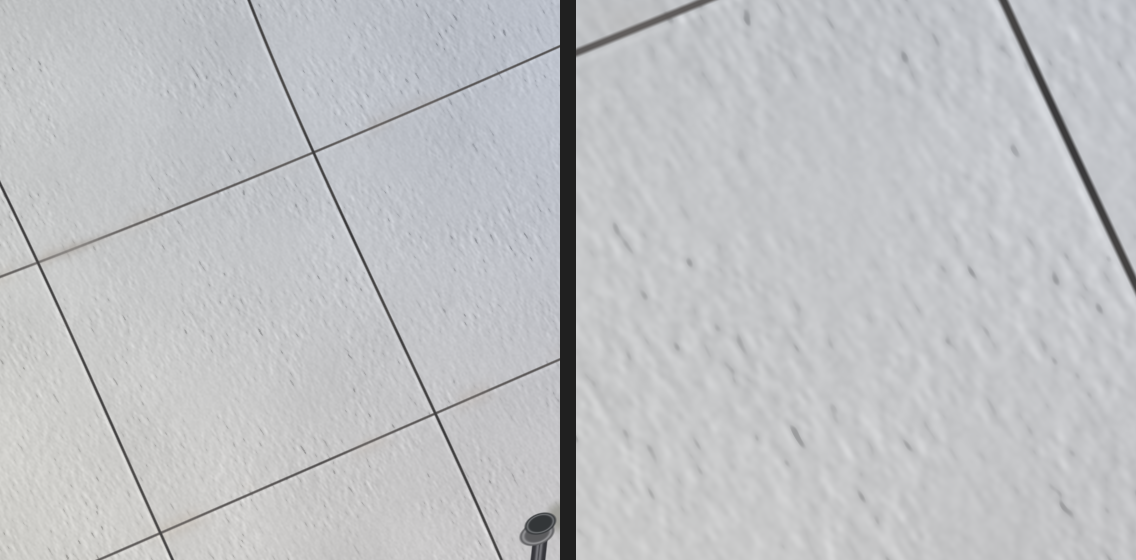
Left, the full canvas; right, a detail of the centre.
Give the GLSL for this texture, as a Shadertoy shader.

```glsl
// Pale stone floor tiles in a tilted, slightly uneven grid with thin dark joints.
// A skewed grid is inverted by iteration; embossed noise gives the pitted surface,
// and soft masks add joint wear, a smudge and a small dark fitting in one corner.

const vec2 GRID_ORIGIN = vec2(0.0677, 0.4688);
const vec2 GRID_ACROSS = vec2(0.4922, -0.1966);
const vec2 GRID_DOWN   = vec2(0.2188, 0.4831);
const vec2 GRID_SKEW   = vec2(-0.0013, -0.0169);
const float TILE_SIZE  = 0.53;

float hash(vec2 p) {
    vec3 q = fract(p.xyx * vec3(0.1031, 0.1030, 0.0973));
    q += dot(q, q.yzx + 33.33);
    return fract((q.x + q.y) * q.z);
}

float noise(vec2 p) {
    vec2 cell = floor(p), f = fract(p);
    f = f * f * (3.0 - 2.0 * f);
    return mix(mix(hash(cell), hash(cell + vec2(1, 0)), f.x),
               mix(hash(cell + vec2(0, 1)), hash(cell + 1.0), f.x), f.y);
}

float fractalNoise(vec2 p) {
    float sum = 0.0, weight = 0.5;
    for (int i = 0; i < 4; i++) {
        sum += weight * noise(p);
        p = mat2(1.6, 1.2, -1.2, 1.6) * p + 17.0;
        weight *= 0.5;
    }
    return sum;
}

float bump(float d, float width) {
    return exp(-d * d / (width * width));
}

float coverage(float d, float soft) {
    return 1.0 - smoothstep(-soft, soft, d);
}

float ellipseDistance(vec2 p, vec2 radii, float angle) {
    float c = cos(angle), s = sin(angle);
    p = vec2(c * p.x + s * p.y, c * p.y - s * p.x);
    return (length(p / radii) - 1.0) * min(radii.x, radii.y);
}

float segmentDistance(vec2 p, vec2 a, vec2 b) {
    vec2 along = b - a;
    return length(p - a - along * clamp(dot(p - a, along) / dot(along, along), 0.0, 1.0));
}

// Grid position in tiles, undoing the skew and the bowed joints
vec2 tileCoords(vec2 p) {
    mat2 toGrid = inverse(mat2(GRID_ACROSS, GRID_DOWN));
    vec2 q = p - GRID_ORIGIN, g = toGrid * q;
    for (int i = 0; i < 5; i++) {
        vec2 bow = vec2(-0.0078 * g.y * (g.y - 1.0) * (g.y - 1.0) * (2.0 * g.x - 1.0),
                        -0.0083 * g.x * (g.x - 1.0) * (1.0 - g.y));
        g = toGrid * (q - GRID_SKEW * g.x * g.y - bow);
    }
    return g;
}

// Relief of short slanted flecks, lit from one side
float relief(vec2 p) {
    vec2 q = mat2(0.85, 0.50, -0.53, 0.85) * p * vec2(1.0, 0.8);
    q *= vec2(150.0, 95.0);
    float height = noise(q) + 0.5 * noise(q * 1.9 + 31.0);
    float shifted = noise(q + vec2(0.6, 0.15)) + 0.5 * noise(q * 1.9 + vec2(32.1, 31.3));
    return height - shifted;
}

vec3 stoneColor(vec2 p, vec2 tile) {
    vec3 top = mix(vec3(0.765, 0.772, 0.775), vec3(0.735, 0.755, 0.795), p.x);
    vec3 bottom = mix(vec3(0.815, 0.812, 0.795), vec3(0.780, 0.775, 0.782), p.x);
    vec3 color = mix(top, bottom, smoothstep(0.1, 1.0, p.y));
    color += 0.07 * (fractalNoise(p * 5.0) - 0.47) + 0.012 * (hash(tile + 7.0) - 0.5);
    float fleck = relief(p);
    float patches = smoothstep(0.3, 0.65, fractalNoise(p * 14.0 + 5.0));
    color += fleck * mix(0.03, 0.07, patches);
    color -= 0.10 * smoothstep(0.45, 0.85, -fleck) * patches;
    return color + 0.02 * (noise(p * 260.0) - 0.5);
}

vec3 addJoints(vec3 color, vec2 p, vec2 grid, float pixel) {
    vec2 d = (fract(grid + 0.5) - 0.5) * TILE_SIZE;
    float wear = fractalNoise(p * 12.0 + 40.0);
    float soft = max(pixel, 0.0014);
    // Pale worn edges and faint warm grime beside the joints
    color += 0.06 * bump(d.x + 0.0058, 0.0025) + 0.03 * bump(d.y - 0.0055, 0.0025);
    color -= vec3(0.02, 0.035, 0.05) * bump(d.y, 0.018) * smoothstep(0.4, 0.7, wear);
    // Smudge running right from the left crossing
    vec2 fromCrossing = (grid - vec2(0.12, 0.0)) * TILE_SIZE;
    float smudge = bump(fromCrossing.x, 0.075) * bump(fromCrossing.y, 0.009);
    color = mix(color, vec3(0.64, 0.62, 0.60), 0.55 * smudge);
    float row = coverage(abs(d.y) - 0.0021, soft) * (0.92 - 0.45 * smudge);
    float column = coverage(abs(d.x) - 0.0023, soft);
    color = mix(color, mix(vec3(0.27, 0.26, 0.26), vec3(0.43, 0.41, 0.40), wear), row);
    return mix(color, mix(vec3(0.19, 0.19, 0.20), vec3(0.34, 0.33, 0.32), wear), column);
}

// Dark capped post with a grey rim and a soft shadow
vec3 addFitting(vec3 color, vec2 p, float pixel) {
    vec2 q = p - vec2(0.965, 0.935);
    float soft = max(pixel, 0.0015);
    color = mix(color, vec3(0.59, 0.59, 0.56), 0.8 * coverage(length(q - vec2(0.038, -0.012)) - 0.025, 0.012));
    float stem = segmentDistance(q, vec2(0.0, 0.025), vec2(-0.006, 0.08)) - 0.013;
    color = mix(color, vec3(0.21, 0.21, 0.23) + 0.25 * bump(stem + 0.010, 0.003), coverage(stem, soft));
    vec2 radii = vec2(0.032, 0.020);
    float drum = ellipseDistance(q - vec2(-0.006, 0.018), radii, -0.35);
    color = mix(color, vec3(0.36, 0.36, 0.37) + 0.2 * bump(drum + 0.004, 0.002), coverage(drum, soft));
    float cap = ellipseDistance(q, radii * 0.9, -0.35);
    return mix(color, vec3(0.20, 0.21, 0.22) + 0.2 * bump(cap + 0.003, 0.0015), coverage(cap, soft));
}

void mainImage(out vec4 fragColor, in vec2 fragCoord) {
    vec2 p = fragCoord / iResolution.xy;
    p.y = 1.0 - p.y;
    float pixel = 1.0 / iResolution.y;
    vec2 grid = tileCoords(p);
    vec3 color = stoneColor(p, floor(grid));
    color = addJoints(color, p, grid, pixel);
    color = addFitting(color, p, pixel);
    fragColor = vec4(clamp(color, 0.0, 1.0), 1.0);
}
```
